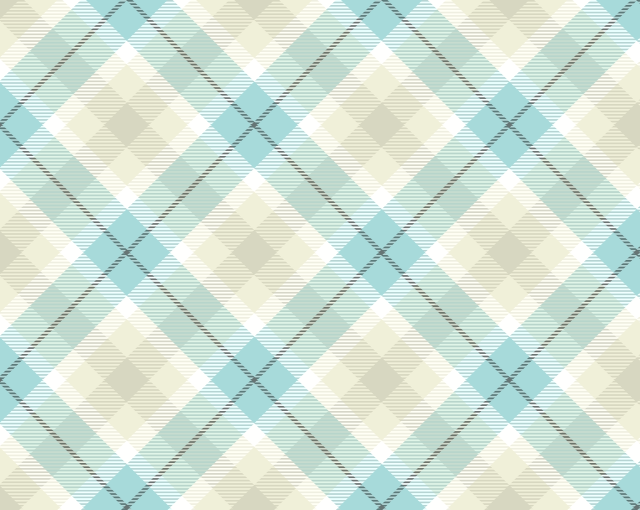
This pattern is drawn by a Shadertoy shader. Its source:

```glsl
// Pastel diagonal tartan: one symmetric stripe sequence runs along both diagonals.
// Alternate fine horizontal rows show one thread set or the other, as in twill;
// hue is blended between the sets while brightness keeps the crisp row hatching.

#define REPEAT 0.5                  // tile size, in canvas heights
#define CENTER vec2(0.2485, 0.505)  // one crossing of the dark lines
#define ROWS 76.0                   // twill row pairs per tile
#define LINE_HALF 0.0125            // stripe borders, in tiles from the dark line
#define BLUE_EDGE 0.170
#define WHITE_EDGE 0.262
#define CREAM_EDGE 0.412
#define HUE_BLEND 0.85              // how far the two thread hues merge

const vec3 DARK  = vec3(0.40, 0.46, 0.46);
const vec3 BLUE  = vec3(0.655, 0.855, 0.855);
const vec3 WHITE = vec3(1.0, 1.0, 0.995);
const vec3 CREAM = vec3(0.943, 0.940, 0.850);
const vec3 TAN   = vec3(0.843, 0.843, 0.755);

// Antialiased step across a border, with blur as wide as one pixel.
float edge(float border, float x, float blur) {
    return clamp((x - border) / blur + 0.5, 0.0, 1.0);
}

// Thread colour at a position across the stripes, mirrored about the dark line.
vec3 stripes(float position, float blur) {
    float d = abs(fract(position + 0.5) - 0.5);
    vec3 color = mix(DARK, BLUE, edge(LINE_HALF, d, blur));
    color = mix(color, WHITE, edge(BLUE_EDGE, d, blur));
    color = mix(color, CREAM, edge(WHITE_EDGE, d, blur));
    return mix(color, TAN, edge(CREAM_EDGE, d, blur));
}

float luma(vec3 color) {
    return dot(color, vec3(0.299, 0.587, 0.114));
}

void mainImage(out vec4 fragColor, in vec2 fragCoord) {
    vec2 p = (fragCoord / iResolution.y - CENTER) / REPEAT;
    float pixel = 1.0 / (iResolution.y * REPEAT);

    // Two diagonal thread sets
    vec3 warp = stripes(p.x + p.y, 1.4 * pixel);
    vec3 weft = stripes(p.x - p.y, 1.4 * pixel);

    // Twill rows choose which set lies on top
    float row = abs(fract(p.y * ROWS) - 0.5);
    float onTop = edge(0.25, row, ROWS * pixel);
    vec3 woven = mix(weft, warp, onTop);

    // Merge hues, keep row brightness
    vec3 merged = 0.5 * (warp + weft);
    merged += luma(woven) - luma(merged);
    vec3 color = mix(woven, merged, HUE_BLEND);

    fragColor = vec4(clamp(color, 0.0, 1.0), 1.0);
}
```
